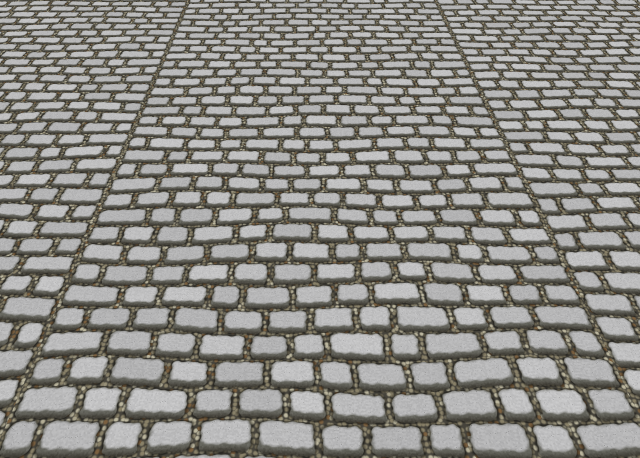
Reproduce this texture procedurally as a WebGL 1 fragment shader.

```glsl
precision highp float;
// Grey cobblestone paving in perspective: three panels of staggered setts with gravel joints.
uniform vec2 u_resolution;

#define HORIZON 1.586         // height of the vanishing line, in canvas heights
#define VANISH_X 0.475        // vanishing point across the canvas
#define ROW_DENSITY 30.3      // rows of stones per unit of inverse depth
#define PANEL_WIDTH 0.92      // width between the long seams
#define PANEL_STONES 12.0     // stones across one panel
#define JOINT 0.065           // half width of an upright joint
#define FRONT_FACE 0.20       // visible height of a stone's front side
#define CORNER 0.13           // corner radius
#define STONE_TOP vec3(0.735, 0.735, 0.738)
#define STONE_EDGE vec3(0.58, 0.58, 0.57)
#define STONE_SIDE vec3(0.40, 0.40, 0.37)
#define GROUT_DARK vec3(0.26, 0.25, 0.22)

const vec3 SAND = vec3(0.51, 0.48, 0.39);
const vec3 PALE_PEBBLE = vec3(0.70, 0.68, 0.59);
const float ROW_ASPECT = 0.75;

float hash(vec2 p) {
  return fract(sin(dot(p, vec2(127.1, 311.7))) * 43758.5);
}

// Cellular noise: x is the distance to the nearest seed, y its random value.
vec2 cellular(vec2 p) {
  vec2 cell = floor(p), nearest = vec2(9.0, 0.0);
  for (int j = -1; j <= 1; j++) {
    for (int i = -1; i <= 1; i++) {
      vec2 c = cell + vec2(float(i), float(j));
      vec2 seed = c + 0.15 + 0.7 * vec2(hash(c), hash(c + 41.3));
      float d = length(p - seed);
      if (d < nearest.x) nearest = vec2(d, hash(c + 17.9));
    }
  }
  return nearest;
}

float roundedBox(vec2 p, vec2 halfSize, float r) {
  vec2 q = abs(p) - halfSize + r;
  return length(max(q, 0.0)) + min(max(q.x, q.y), 0.0) - r;
}

// Position of the joint before stone i: staggered by row, straight at the seams.
float jointAt(float i, float row, float panel) {
  if (i < 0.5 || i > PANEL_STONES - 0.5) return i;
  float stagger = 0.5 * mod(row, 2.0) - 0.25;
  return i + stagger + 0.34 * (hash(vec2(i + panel * 29.0, row)) - 0.5);
}

vec3 gravel(vec2 ground, float bodyDistance) {
  vec2 pebble = cellular(ground * vec2(10.0, 6.5));
  vec3 color = mix(SAND, PALE_PEBBLE, smoothstep(0.55, 0.85, pebble.y));
  color = mix(color, vec3(0.46, 0.36, 0.24), step(pebble.y, 0.12));
  color = mix(GROUT_DARK, color, smoothstep(0.65, 0.22, pebble.x));
  return color * mix(0.55, 1.05, smoothstep(0.0, 0.07, bodyDistance));
}

vec3 paving(vec2 uv) {
  // Project the canvas onto the ground.
  float depth = HORIZON - uv.y;
  float across = (uv.x - VANISH_X) * u_resolution.x / u_resolution.y / depth;
  float along = ROW_DENSITY / depth + 0.9;

  // Panel, row and stone.
  float strip = across / PANEL_WIDTH + 0.467;
  float panel = floor(strip);
  float x = fract(strip) * PANEL_STONES;
  along += 0.35 * panel + 0.08 * sin(across * 8.0 + along * 0.6)
         + 0.05 * sin(across * 19.0 - along * 0.9);
  float row = floor(along);
  float i = floor(x);
  i += step(jointAt(i + 1.0, row, panel), x) - step(x, jointAt(i, row, panel));
  float left = jointAt(i, row, panel);
  float right = jointAt(i + 1.0, row, panel);
  vec2 id = vec2(i + panel * 53.0, row);
  vec2 ground = vec2(x + panel * 37.0, along);

  // Stone outline with slight tilt, size variation and worn edges.
  vec2 p = vec2(x - 0.5 * (left + right), along - row - 0.51);
  p.y += 0.10 * (hash(id + 3.1) - 0.5) * p.x;
  float wear = 0.012 * sin(ground.x * 17.0 + along * 9.0)
             + 0.008 * sin(ground.x * 31.0 - along * 23.0);
  float halfWidth = 0.5 * (right - left) - JOINT - 0.03 * hash(id + 5.7);
  float halfHeight = 0.465 - 0.035 * hash(id + 9.2);
  vec2 scale = vec2(1.0, ROW_ASPECT);
  float body = roundedBox(p * scale, vec2(halfWidth, halfHeight) * scale, CORNER) + wear;
  vec2 topCenter = vec2(0.0, 0.5 * FRONT_FACE);
  vec2 topHalf = vec2(halfWidth - 0.01, halfHeight - 0.5 * FRONT_FACE);
  float top = roundedBox((p - topCenter) * scale, topHalf * scale, CORNER) + wear;

  // Front side, then the pitted upper face with a rounded rim.
  vec2 grain = cellular(ground * vec2(30.0, 20.0));
  float rise = smoothstep(-halfHeight, -halfHeight + FRONT_FACE, p.y);
  vec3 side = mix(GROUT_DARK, STONE_SIDE, rise) + 0.06 * (grain.y - 0.5);
  vec3 face = mix(STONE_EDGE, STONE_TOP, smoothstep(0.0, 0.06, -top));
  face += 0.07 * (hash(id + 1.4) - 0.5) + 0.07 * (grain.y - 0.5);
  face -= 0.16 * step(0.93, grain.y) * smoothstep(0.45, 0.15, grain.x);
  vec3 stone = mix(side, face, smoothstep(0.02, -0.02, top));
  return mix(gravel(ground, body), stone, smoothstep(0.012, -0.012, body));
}

void main() {
  // Average six samples per pixel to smooth the distant rows.
  vec3 color = vec3(0.0);
  for (int j = 0; j < 3; j++) {
    for (int i = 0; i < 2; i++) {
      vec2 offset = (vec2(float(i), float(j)) + 0.5) / vec2(2.0, 3.0) - 0.5;
      color += paving((gl_FragCoord.xy + offset) / u_resolution);
    }
  }
  gl_FragColor = vec4(color / 6.0, 1.0);
}
```
